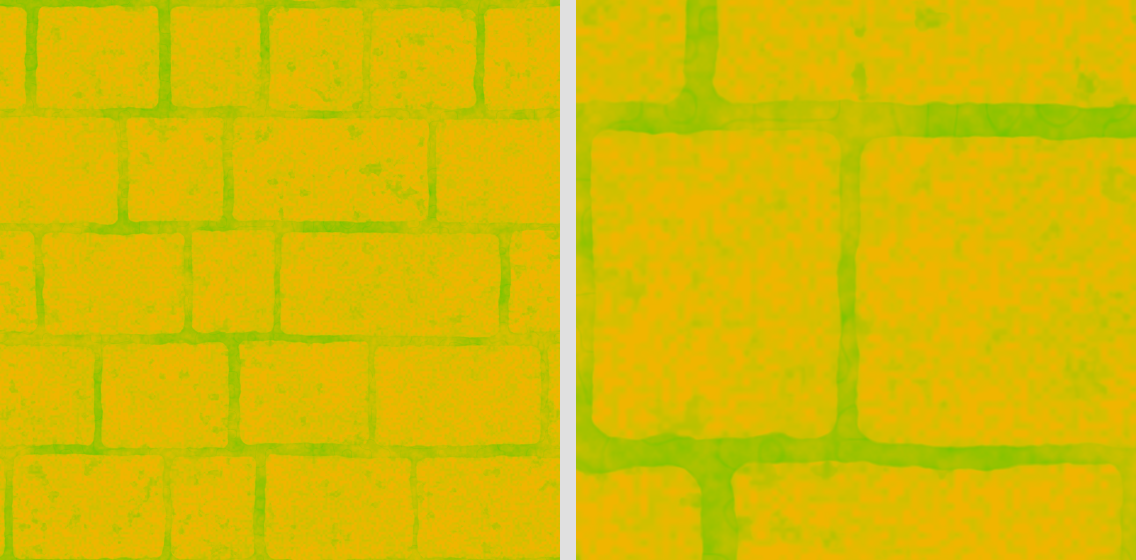
Left: the whole. Right: its middle third, enlarged.
This texture is drawn by a Shadertoy shader. Its source:

```glsl
const int ROWS = 5;
const int MAX_JOINTS = 5;
// Upright joints of each course, top course first; short courses repeat their last joint
const float JOINTS[25] = float[25](
    0.058, 0.294, 0.470, 0.655, 0.855,
    0.219, 0.407, 0.771, 0.771, 0.771,
    0.073, 0.335, 0.496, 0.901, 0.901,
    0.176, 0.418, 0.664, 0.970, 0.970,
    0.016, 0.299, 0.464, 0.740, 0.740);
const float COURSE_OFFSET = 0.005;
const vec2 INSET_MIN = vec2(0.004, 0.005);
const vec2 INSET_MAX = vec2(0.011, 0.012);
const float CORNER_RADIUS = 0.014;
const float WOBBLE = 0.011;
const float CHIPPING = 0.006;
const float GRAIN = 0.33;
const float PIT_DEPTH = 0.26;
const vec3 ORANGE = vec3(0.94, 0.71, 0.0);
const vec3 OLIVE = vec3(0.84, 0.75, 0.0);
const vec3 GREEN = vec3(0.45, 0.77, 0.0);
const float OLIVE_STOP = 0.2;

float hash(vec2 p) {
    vec3 q = fract(p.xyx * 0.1031);
    q += dot(q, q.yzx + 33.33);
    return fract((q.x + q.y) * q.z);
}

// Value noise that tiles over the unit square
float noise(vec2 uv, float period) {
    vec2 p = uv * period;
    vec2 a = mod(floor(p), period);
    vec2 b = mod(a + 1.0, period);
    vec2 f = fract(p);
    f = f * f * (3.0 - 2.0 * f);
    a += period;
    b += period;
    return mix(mix(hash(a), hash(vec2(b.x, a.y)), f.x),
               mix(hash(vec2(a.x, b.y)), hash(b), f.x), f.y);
}

float fbm(vec2 uv, float period) {
    float sum = 0.0, weight = 0.5;
    for (int i = 0; i < 4; i++) {
        sum += weight * noise(uv, period);
        period *= 2.0;
        weight *= 0.5;
    }
    return sum / 0.9375;
}

// Signed distance to the nearest stone, negative inside; also returns its id
float stoneDistance(vec2 uv, out vec2 id) {
    float rows = float(ROWS);
    float depth = fract(1.0 - uv.y - COURSE_OFFSET) * rows;
    int row = min(int(depth), ROWS - 1);
    float left = 2.0, right = 2.0;
    int leftJoint = 0, rightJoint = 0;
    for (int i = 0; i < MAX_JOINTS; i++) {
        float joint = JOINTS[row * MAX_JOINTS + i];
        float behind = fract(uv.x - joint);
        float ahead = fract(joint - uv.x);
        if (behind < left) { left = behind; leftJoint = i; }
        if (ahead < right) { right = ahead; rightJoint = i; }
    }
    id = vec2(float(row), float(leftJoint));
    vec2 rightId = vec2(float(row), float(rightJoint));

    // Each side has its own mortar width
    vec2 nearInset = mix(INSET_MIN, INSET_MAX, vec2(hash(id + 11.0), hash(id + 37.0)));
    vec2 farInset = mix(INSET_MIN, INSET_MAX, vec2(hash(rightId + 59.0), hash(id + 83.0)));
    vec2 nearGap = vec2(left, fract(depth) / rows) - nearInset;
    vec2 farGap = vec2(right, (1.0 - fract(depth)) / rows) - farInset;
    vec2 q = CORNER_RADIUS - min(nearGap, farGap);
    return length(max(q, 0.0)) + min(max(q.x, q.y), 0.0) - CORNER_RADIUS;
}

vec3 palette(float wear) {
    vec3 warm = mix(ORANGE, OLIVE, clamp(wear / OLIVE_STOP, 0.0, 1.0));
    return mix(warm, GREEN, clamp((wear - OLIVE_STOP) / (1.0 - OLIVE_STOP), 0.0, 1.0));
}

void mainImage(out vec4 fragColor, in vec2 fragCoord) {
    vec2 uv = fragCoord / iResolution.y;

    // Uneven, chipped outlines
    vec2 bend = vec2(fbm(uv, 14.0), fbm(uv + 0.37, 14.0)) - 0.5;
    vec2 id;
    float d = stoneDistance(uv + WOBBLE * bend, id);
    d += CHIPPING * (fbm(uv + 0.61, 48.0) - 0.5);

    // Stone face: patches, grain, pits and a worn rim
    float grain = noise(uv, 230.0) - 0.5;
    float pits = smoothstep(0.62, 0.76, fbm(uv + 0.19, 52.0));
    float stone = 0.10 + 0.05 * (hash(id + 5.0) - 0.5);
    stone += 0.24 * (fbm(uv, 20.0) - 0.5) + GRAIN * grain;
    stone += PIT_DEPTH * pits * mix(0.4, 1.2, hash(id + 23.0));
    stone += 0.12 * exp(min(d, 0.0) / 0.004);

    // Mortar: mossy stretches, pebble outlines and dark seams beside the stones
    float moss = smoothstep(0.35, 0.68, fbm(uv + 0.43, 11.0));
    float pebbles = 1.0 - smoothstep(0.0, 0.09, abs(noise(uv, 58.0) - 0.5));
    float mortar = mix(0.28, 0.64, moss) + 0.13 * pebbles;
    mortar += 0.45 * (fbm(uv, 90.0) - 0.5) + 0.15 * grain;
    mortar += 0.15 * exp(-max(d, 0.0) / 0.002);

    float smoothing = max(0.0012, 1.0 / iResolution.y);
    float wear = mix(stone, mortar, smoothstep(-smoothing, smoothing, d));
    fragColor = vec4(palette(wear), 1.0);
}
```
